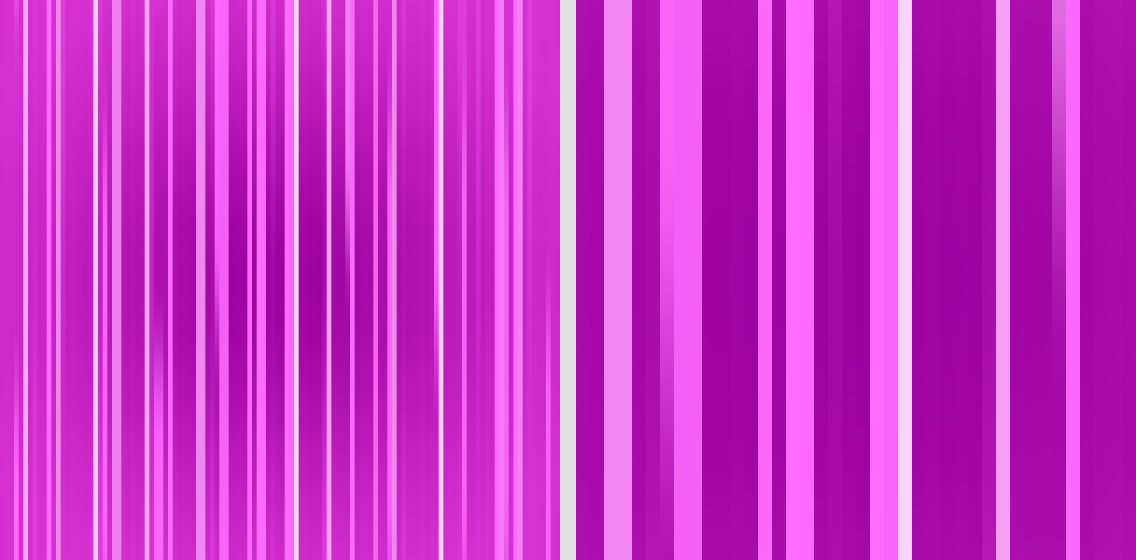
Left: the whole. Right: its middle third, enlarged.
A Shadertoy shader for this pattern:

```glsl
// Vertical pink and white stripes of uneven spacing over a glowing magenta field.

#define COLUMNS 120.0      // columns across the canvas
#define CELL 10.0          // columns per scattering cell
#define STRIPES 3          // bright stripes per cell
#define VEILS 1            // faint stripes per cell
#define WIDE_SHARE 0.25    // share of stripes two columns wide
#define FADE_SHARE 0.25    // share of stripes that fade along their length
#define VEIL_STRENGTH 0.2
#define GLOW_RADIUS 0.66

const vec3 DEEP    = vec3(0.60, 0.00, 0.62);
const vec3 MAGENTA = vec3(0.84, 0.19, 0.82);
const vec3 PINK    = vec3(1.00, 0.42, 1.00);
const vec3 ORCHID  = vec3(0.95, 0.53, 0.95);
const vec3 BLUSH   = vec3(1.00, 0.68, 0.99);
const vec3 PALE    = vec3(1.00, 0.87, 1.00);

float hash(vec2 p) {
    vec3 q = fract(p.xyx * 0.1031);
    q += dot(q, q.yzx + 33.33);
    return fract((q.x + q.y) * q.z);
}

// Radial field, darkest in the middle
vec3 field(vec2 uv) {
    return mix(DEEP, MAGENTA, smoothstep(-0.05, GLOW_RADIUS, length(uv - 0.5)));
}

// Stripe colour from a rank in 0..1, weighted towards pink
vec3 stripeColour(float rank) {
    if (rank < 0.54) return PINK;
    if (rank < 0.79) return ORCHID;
    return rank < 0.92 ? BLUSH : PALE;
}

// Colour of one whole column at the height of uv
vec3 columnColour(float column, vec2 uv) {
    vec3 colour = field(uv) + 0.015 * (hash(vec2(column, 91.0)) - 0.5);
    float cell = floor(column / CELL);
    float place = column - cell * CELL;

    // Veils first, bright stripes over them
    for (int k = 0; k < VEILS + STRIPES; k++) {
        bool veil = k < VEILS;
        vec2 seed = vec2(cell + 7.0, float(k) * 13.0 + 3.0);
        float width = hash(seed + 1.7) < WIDE_SHARE ? 2.0 : 1.0;
        float start = floor(hash(seed) * (CELL - width + 1.0));
        if (place < start || place >= start + width) continue;

        // Slow change of strength along the stripe
        float wave = sin(uv.y * 4.0 + 6.283 * hash(seed + 5.3));
        float strength = mix(0.86, 1.0, hash(seed + 9.1));
        if (hash(seed + 4.9) < FADE_SHARE) strength *= smoothstep(-0.7, 0.6, wave);
        if (veil) strength = VEIL_STRENGTH * (0.7 + 0.5 * wave);

        // Golden ratio steps keep the colour shares even
        float rank = fract((cell * float(STRIPES) + float(k)) * 0.618);
        vec3 tint = veil ? PINK : stripeColour(rank);
        colour = mix(colour, tint, max(strength, 0.0));
    }
    return colour;
}

void mainImage(out vec4 fragColor, in vec2 fragCoord) {
    vec2 uv = fragCoord / iResolution.xy;
    float x = uv.x * COLUMNS;

    // Blend across the nearest column edge over one pixel
    float edge = floor(x + 0.5);
    float pixel = COLUMNS / iResolution.x;
    float side = clamp((x - edge) / pixel + 0.5, 0.0, 1.0);
    vec3 colour = mix(columnColour(edge - 1.0, uv), columnColour(edge, uv), side);

    fragColor = vec4(clamp(colour, 0.0, 1.0), 1.0);
}
```
